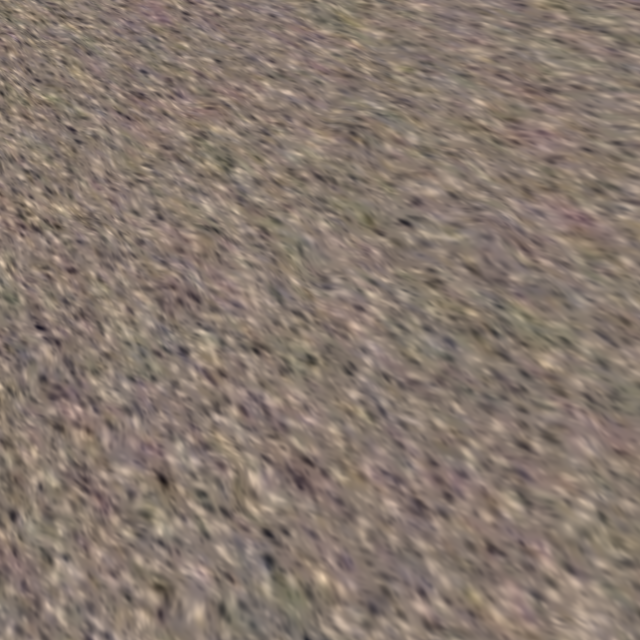
A three.js fragment shader for this texture:

```glsl
// Gravelly ground seen at a slant, its grains smeared into soft streaks.
varying vec2 vUv;

// Three random values per cell, without sine.
vec3 hash3(vec2 cell) {
  vec3 h = fract(cell.xyx * vec3(0.1031, 0.1030, 0.0973));
  h += dot(h, h.yxz + 33.33);
  return fract((h.xxy + h.yzz) * h.zyx);
}

// Sum of soft light and dark grains, one per cell, each slightly sheared.
float grains(vec2 p) {
  vec2 cell = floor(p);
  float sum = 0.0;
  for (int j = -1; j <= 1; j++) {
    for (int i = -1; i <= 1; i++) {
      vec2 id = cell + vec2(float(i), float(j));
      vec3 rnd = hash3(id);
      vec2 d = p - id - rnd.xy;
      float tilt = fract(rnd.x * 7.3 + rnd.z * 5.1) - 0.5;
      d.x += tilt * d.y;
      float w = max(0.0, 1.0 - 1.25 * dot(d, d));
      w *= w;
      sum += (2.0 * rnd.z - 1.0) * w * w;
    }
  }
  return sum;
}

// Coordinates across and along the streaks, which fan out from a far point.
vec2 streakSpace(vec2 uv) {
  vec2 ray = vec2(uv.x + 0.7, 1.35 - uv.y);
  float angle = atan(ray.y, ray.x);
  return vec2(225.0 * pow(angle, 0.45), 54.0 * log(length(ray)) + 60.0);
}

void main() {
  vec2 p = streakSpace(vUv);

  // Bend the streaks a little so that they do not run dead straight.
  p.x += 0.9 * grains(p * vec2(0.12, 0.3) + 17.0);

  // Grains of three sizes.
  float tone = grains(p)
             + 0.45 * grains(p * 1.8 + 41.0)
             + 0.35 * grains(p * 0.45 + 83.0);

  // Contrast is strongest at the left and fades to the upper right.
  tone *= mix(1.1, 0.8, smoothstep(0.4, 1.8, vUv.x + vUv.y));

  // Earthy base, lit and shaded by the grains.
  vec3 color = vec3(0.523, 0.469, 0.430) + tone * vec3(0.205, 0.183, 0.155);

  // Faint drifts of pink to olive and of tan to blue-grey.
  float pinkness = grains(p * 0.2 + 129.0) + 0.7 * grains(p * 0.6 + 151.0);
  float warmth = grains(p * 0.3 + 197.0) + 0.8 * grains(p * 0.8 + 223.0);
  color += pinkness * vec3(0.012, -0.012, 0.010);
  color += warmth * vec3(0.012, 0.004, -0.024);

  gl_FragColor = vec4(color, 1.0);
}
```
